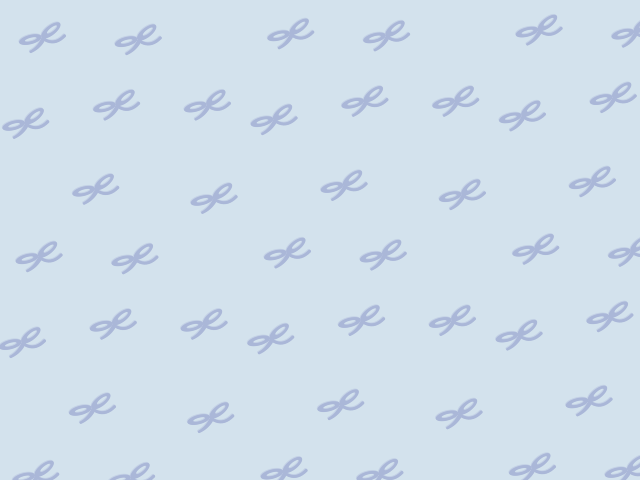
A Shadertoy shader for this pattern:

```glsl
// Small tilted ribbon bows scattered over a pale blue ground.
// A sheared lattice repeats a loose group of bows; each bow is a distance
// field made of two ring loops and two tapered, curved tails.

const float UNITS = 576.0;                  // design units per canvas height
const vec3 GROUND = vec3(0.826, 0.888, 0.928);
const vec3 FRINGE = vec3(0.755, 0.805, 0.895);
const vec3 RIBBON = vec3(0.668, 0.718, 0.848);

// Lattice steps and start, with y running downwards
const vec2 STEP_ACROSS = vec2(298.0, -4.5);
const vec2 STEP_DOWN = vec2(-4.0, 263.0);
const vec2 START = vec2(51.0, 45.5);

// Rows of a group: start x, start y, spacing, drop after the first bow
const vec4 ROWS[3] = vec4[3](
    vec4(0.0, 0.0, 115.0, 2.5),
    vec4(-20.0, 103.0, 109.0, -22.0),
    vec4(64.0, 182.0, 142.0, 11.0));

vec2 rotate(vec2 p, float angle) {
    float c = cos(angle), s = sin(angle);
    return vec2(c * p.x + s * p.y, c * p.y - s * p.x);
}

// Approximate signed distance to an ellipse
float ellipse(vec2 p, vec2 radii) {
    float k = length(p / radii);
    float slope = length(p / (radii * radii));
    return k < 0.05 ? -min(radii.x, radii.y) : k * (k - 1.0) / slope;
}

// Flat loop of ribbon with a narrow opening
float ribbonLoop(vec2 p, vec2 center, float angle, vec2 outer, vec2 hole, float shift) {
    vec2 q = rotate(p - center, angle);
    return max(ellipse(q, outer), -ellipse(q - vec2(shift, 0.0), hole));
}

vec2 curve(vec2 a, vec2 b, vec2 c, float t) {
    return mix(mix(a, b, t), mix(b, c, t), t);
}

// Tapered stroke along a quadratic curve
float ribbonTail(vec2 p, vec2 a, vec2 b, vec2 c, float startRadius, float endRadius) {
    const int PIECES = 10;
    float d = 1e3;
    vec2 from = a;
    for (int i = 1; i <= PIECES; i++) {
        float t = float(i) / float(PIECES);
        vec2 to = curve(a, b, c, t);
        vec2 along = to - from;
        float h = clamp(dot(p - from, along) / dot(along, along), 0.0, 1.0);
        float radius = mix(startRadius, endRadius, t + (h - 1.0) / float(PIECES));
        d = min(d, length(p - from - h * along) - radius);
        from = to;
    }
    return d;
}

float bow(vec2 p) {
    float d = ribbonLoop(p, vec2(-14.5, -2.0), 0.26, vec2(14.0, 5.6), vec2(7.2, 2.0), 0.5);
    d = min(d, ribbonLoop(p, vec2(10.0, 9.0), 0.66, vec2(14.0, 5.9), vec2(7.4, 2.3), 1.8));
    d = min(d, ribbonTail(p, vec2(2.0, 1.0), vec2(-3.0, -11.0), vec2(-14.0, -16.6), 2.8, 1.6));
    return min(d, ribbonTail(p, vec2(1.0, -1.0), vec2(14.0, -10.0), vec2(26.3, 2.4), 1.8, 1.9));
}

// Offset from the nearest bow center
vec2 nearestBow(vec2 p) {
    vec2 cell = floor(inverse(mat2(STEP_ACROSS, STEP_DOWN)) * (p - START));
    vec2 best = vec2(1e3);
    for (int y = -1; y <= 1; y++)
    for (int x = -1; x <= 1; x++) {
        vec2 id = cell + vec2(x, y);
        vec2 corner = START + id.x * STEP_ACROSS + id.y * STEP_DOWN;
        for (int r = 0; r < 3; r++) {
            vec4 row = ROWS[r];
            int count = r == 1 ? 3 : 2;
            for (int i = 0; i < count; i++) {
                float n = float(i);
                vec2 offset = p - corner - row.xy - vec2(row.z * n, row.w * min(n, 1.0));
                if (dot(offset, offset) < dot(best, best)) best = offset;
            }
        }
    }
    return best;
}

float coverage(float d, float pixel) {
    return smoothstep(0.6 * pixel, -0.6 * pixel, d);
}

void mainImage(out vec4 fragColor, in vec2 fragCoord) {
    float pixel = UNITS / iResolution.y;
    vec2 p = vec2(fragCoord.x, iResolution.y - fragCoord.y) * pixel;
    vec2 local = nearestBow(p) * vec2(1.0, -1.0);

    // Pale fringe peeking out at the upper left, then the ribbon itself
    vec3 color = GROUND;
    color = mix(color, FRINGE, 0.8 * coverage(bow(local - vec2(-0.8, 1.0)), pixel));
    color = mix(color, RIBBON, coverage(bow(local), pixel));
    fragColor = vec4(color, 1.0);
}
```
